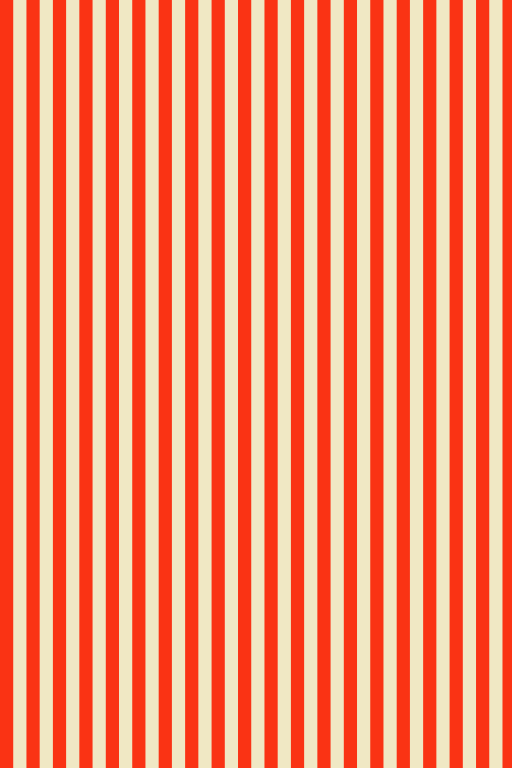
Write a WebGL 1 fragment shader that draws this pattern.

```glsl
precision highp float;
// Vertical awning stripes: equal bands of vermilion and cream, running
// unbroken from top to bottom. A repeated signed distance to the band edges
// gives the coverage, smoothed over one pixel.

uniform vec2 u_resolution;

const vec3 VERMILION = vec3(0.98, 0.20, 0.08);
const vec3 CREAM = vec3(0.94, 0.91, 0.77);
const float REPEATS_ACROSS = 19.36; // the last repeat is cut by the right edge
const float BAND_SHARE = 0.5;       // vermilion part of each repeat

// Signed distance, in repeats, to a band starting at each whole number;
// positive inside the band.
float bandDistance(float x, float share) {
  float fromCentre = abs(fract(x - 0.5 * share + 0.5) - 0.5);
  return 0.5 * share - fromCentre;
}

// Share of a pixel covered by a shape at the given signed distance.
float coverage(float dist, float pixelSize) {
  return clamp(dist / pixelSize + 0.5, 0.0, 1.0);
}

void main() {
  float x = gl_FragCoord.x / u_resolution.x * REPEATS_ACROSS;
  float pixelSize = REPEATS_ACROSS / u_resolution.x;

  float band = coverage(bandDistance(x, BAND_SHARE), pixelSize);
  gl_FragColor = vec4(mix(CREAM, VERMILION, band), 1.0);
}
```
